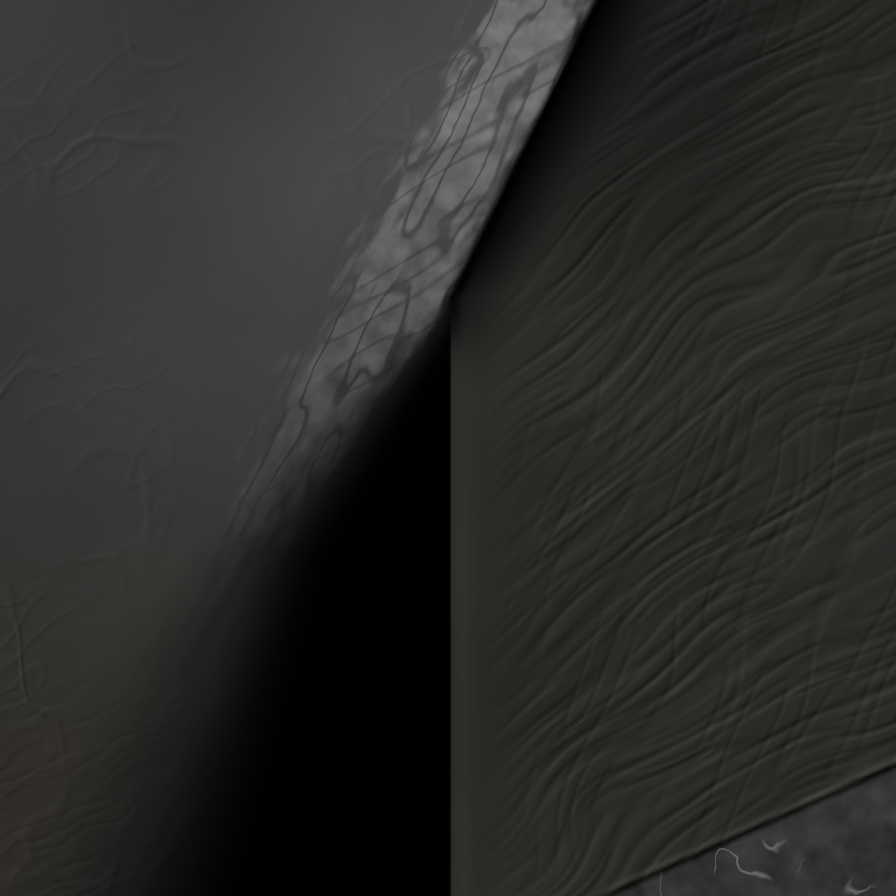
A Shadertoy shader for this texture:

```glsl
float hash(vec2 p) {
    return fract(sin(dot(p, vec2(127.1, 311.7))) * 43758.5453);
}

float noise(vec2 p) {
    vec2 i = floor(p), f = fract(p);
    f = f * f * (3.0 - 2.0 * f);
    return mix(mix(hash(i), hash(i + vec2(1, 0)), f.x),
               mix(hash(i + vec2(0, 1)), hash(i + vec2(1, 1)), f.x), f.y);
}

float fbm(vec2 p) {
    float sum = 0.0, amp = 0.5;
    for (int i = 0; i < 4; i++) {
        sum += amp * noise(p);
        p = mat2(1.6, 1.2, -1.2, 1.6) * p;
        amp *= 0.5;
    }
    return sum;
}

// Thin furrows along the mid-level contours of a noise field
float crease(vec2 p, float width) {
    return 1.0 - smoothstep(0.0, width, abs(noise(p) - 0.5));
}

vec2 turn(vec2 p, float a) {
    return mat2(cos(a), -sin(a), sin(a), cos(a)) * p;
}

// Long slanted folds that flatten to the right, with steep cross cuts
float panelHeight(vec2 p) {
    vec2 q = p + 0.035 * vec2(noise(p * 9.0), noise(p * 9.0 + 31.0));
    float across = q.y - q.x + 0.5 * (q.x - 0.5) * (q.x - 0.5);
    float folds = crease(vec2(q.x * 9.0, across * 48.0), 0.24);
    folds += 0.6 * crease(vec2(q.x * 13.0 + 7.0, across * 75.0), 0.22);
    float cuts = crease(turn(q, 1.2) * vec2(8.0, 52.0), 0.14);
    return folds + 0.55 * cuts * smoothstep(0.3, 0.7, noise(p * 6.0 + 4.0));
}

// Irregular cracks, with fine streaks in the lower corner
float leatherHeight(vec2 p) {
    vec2 q = p + 0.05 * vec2(fbm(p * 11.0), fbm(p * 11.0 + 17.0));
    float cracks = crease(q * vec2(15.0, 11.0), 0.07);
    cracks += 0.5 * crease(turn(q, 0.6) * vec2(16.0, 42.0), 0.13);
    cracks *= smoothstep(0.28, 0.65, noise(p * 7.0 + 2.0));
    float streaks = crease(turn(q, 0.35) * vec2(9.0, 75.0), 0.25);
    float corner = smoothstep(0.4, 0.05, p.y) * smoothstep(0.3, 0.1, p.x);
    return -cracks + 0.6 * streaks * corner + 0.35 * fbm(p * 55.0);
}

// Right border of the rolled leather at a given height
float rollEdge(float y) {
    return 0.508 + 0.49 * max(y - 0.675, 0.0)
         - 0.77 * clamp(0.675 - y, 0.0, 0.295) - 0.45 * max(0.38 - y, 0.0);
}

vec3 leather(vec2 p) {
    vec2 e = vec2(-0.0016, 0.0016);
    float relief = leatherHeight(p + e) - leatherHeight(p - e);
    float right = rollEdge(p.y), left = 0.21 + 0.52 * (p.y - 0.35);
    vec3 col = mix(vec3(0.195, 0.185, 0.17), vec3(0.225, 0.232, 0.228), smoothstep(0.1, 0.6, p.y));
    col *= 0.9 + 0.2 * fbm(p * 5.0);
    col += 0.055 * smoothstep(0.35, 0.0, left - p.x) * smoothstep(0.4, 0.95, p.y);
    col += 0.028 * relief;

    // Ragged sheen along the roll, scored by slanted strokes
    float ragged = (fbm(turn(p, 1.05) * vec2(18.0, 75.0)) - 0.47) * 0.1;
    float sheen = smoothstep(-0.012, 0.03, p.x - left + ragged);
    sheen *= smoothstep(0.27, 0.58, p.y);
    float strokes = crease(turn(p, 1.1) * vec2(14.0, 65.0) + fbm(p * 14.0), 0.13);
    strokes += 0.6 * crease(turn(p, 0.55) * vec2(12.0, 50.0) + 9.0, 0.1);
    float grain = 0.8 + 0.4 * fbm(p * 60.0);
    vec3 gloss = mix(vec3(0.27), vec3(0.43, 0.43, 0.44), smoothstep(0.4, 0.9, p.y));
    gloss *= grain * (1.0 - 0.3 * min(strokes, 1.0));
    col = mix(col, gloss, sheen);

    // The roll turns into the dark cavity
    float soft = mix(0.13, 0.015, smoothstep(0.15, 0.72, p.y));
    float inside = smoothstep(-soft, 0.6 * soft, p.x - right + 0.35 * ragged);
    float depth = smoothstep(0.0, 0.03 + 0.2 * (0.675 - min(p.y, 0.67)), p.x - right);
    vec3 cavity = mix(vec3(0.085, 0.092, 0.09) + 0.012 * relief, vec3(0.002), depth);
    return mix(col, cavity, inside);
}

vec3 panel(vec2 p) {
    vec2 e = vec2(-0.0018, 0.0018);
    float relief = panelHeight(p + e) - panelHeight(p - e);
    float gap = p.x - max(rollEdge(p.y), 0.503);
    vec3 col = vec3(0.168, 0.164, 0.154) * (0.85 + 0.32 * fbm(p * 5.0 + 3.0));
    col += 0.036 * relief * smoothstep(0.02, 0.13, gap);
    col *= 1.0 - 0.3 * smoothstep(0.35, 0.0, distance(p, vec2(0.7, 0.92)));
    col *= mix(1.0, smoothstep(-0.02, 0.09, gap), smoothstep(0.55, 0.75, p.y));
    return col + 0.02 * exp(-pow((gap - 0.014) / 0.012, 2.0)) * smoothstep(0.65, 0.4, p.y);
}

void mainImage(out vec4 fragColor, in vec2 fragCoord) {
    vec2 p = fragCoord / iResolution.xy;
    float px = 1.5 / iResolution.y;
    float border = max(rollEdge(p.y), 0.503);
    vec3 col = mix(leather(p), panel(p), smoothstep(-px, px, p.x - border));

    // Dark crease under the upper roll
    col *= 1.0 - 0.85 * exp(-pow((p.x - border - 0.003) / 0.007, 2.0)) * smoothstep(0.6, 0.68, p.y);

    // Scuffed floor beyond the panel's lower rim
    float rim = p.y - 0.145 + 0.45 * (1.0 - p.x);
    float scuffs = crease(turn(p, 1.3) * vec2(20.0, 34.0) + fbm(p * 20.0), 0.05);
    vec3 ground = vec3(0.2, 0.205, 0.2) * (0.65 + 0.7 * fbm(p * 45.0));
    ground += 0.2 * scuffs * smoothstep(0.45, 0.75, noise(p * 24.0));
    float onRight = smoothstep(0.64, 0.7, p.x);
    col = mix(col, ground, smoothstep(px, -px, rim) * onRight);
    col += onRight * (0.06 * exp(-pow((rim - 0.008) / 0.004, 2.0))
                    - 0.11 * exp(-pow(rim / 0.004, 2.0)));
    fragColor = vec4(clamp(col, 0.0, 1.0), 1.0);
}
```
